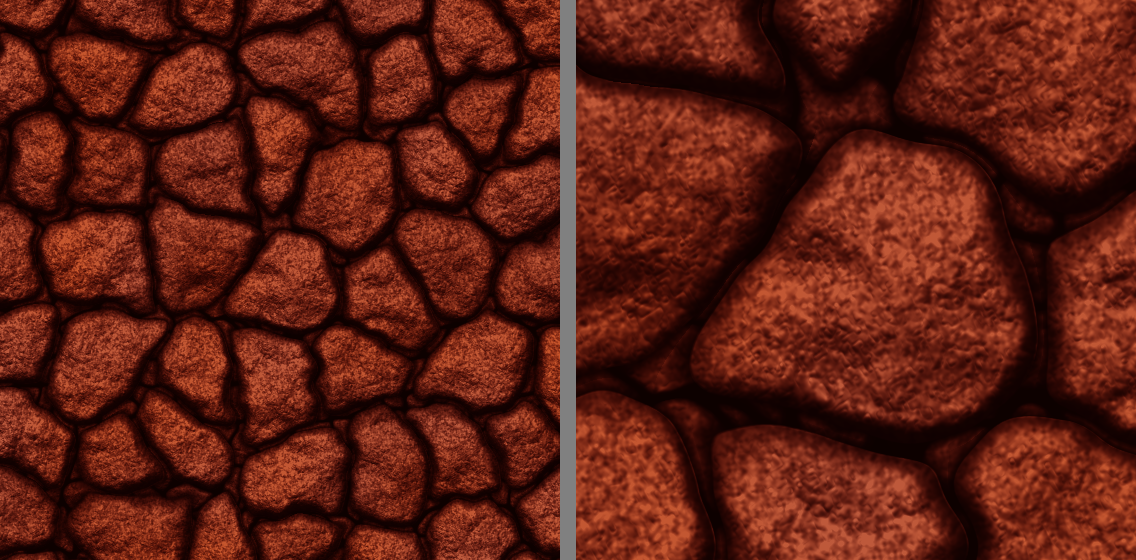
Left, the full canvas; right, a detail of the centre.
A WebGL 2 fragment shader for this texture:

```glsl
#version 300 es
precision highp float;
// Packed rough red volcanic stones with small pebbles in the dark gaps, lit from above.

#define STONES 6.3       // stones across the canvas
#define PEBBLES 18.0     // pebbles across the canvas
#define JITTER 0.8       // irregularity of placement
#define ROUNDING 14.0    // higher gives sharper corners
#define GAP 0.004        // least half gap between stones, in cells
#define DOME 0.27        // stone height, in cells
#define ROUGHNESS 0.0078 // depth of the surface relief
#define GRAIN 1.05       // contrast of the fine grain
#define EXPOSURE 0.60    // overall brightness

uniform vec2 u_resolution;
out vec4 fragColor;

vec2 hash2(vec2 p) {
    vec3 q = fract(vec3(p.xyx) * vec3(0.1031, 0.1030, 0.0973));
    q += dot(q, q.yzx + 33.33);
    return fract((q.xx + q.yz) * q.zy);
}

float noise(vec2 p) {
    vec2 i = floor(p), f = fract(p);
    f = f * f * (3.0 - 2.0 * f);
    float low = mix(hash2(i).x, hash2(i + vec2(1, 0)).x, f.x);
    float high = mix(hash2(i + vec2(0, 1)).x, hash2(i + vec2(1, 1)).x, f.x);
    return mix(low, high, f.y);
}

// Creased fractal relief of the rock surface
float crags(vec2 p) {
    float sum = 0.0, amp = 1.0;
    for (int i = 0; i < 5; i++) {
        float n = 2.0 * noise(p) - 1.0;
        sum += amp * sqrt(n * n + 0.01);
        p = mat2(1.6, 1.2, -1.2, 1.6) * p + 7.3;
        amp *= 0.53;
    }
    return sum;
}

vec2 warp(vec2 p) {
    vec2 broad = vec2(noise(p * 11.0), noise(p * 11.0 + 41.0)) - 0.5;
    vec2 small = vec2(noise(p * 32.0 + 13.0), noise(p * 32.0 + 87.0)) - 0.5;
    return p + 0.040 * broad + 0.014 * small;
}

// Seed position (xy) and size weight (z) of one cell
vec3 seedOf(vec2 cell) {
    vec2 h = hash2(cell + 19.0);
    return vec3(cell + 0.5 + JITTER * (h - 0.5), 0.16 * hash2(cell + 71.0).x);
}

// Rounded weighted cells: border distance, offset from the seed, random id
vec4 cellField(vec2 q) {
    vec2 base = floor(q), home = base;
    vec3 seed = vec3(0.0);
    float best = 1e5;
    for (int k = 0; k < 9; k++) {
        vec2 cell = base + vec2(k % 3 - 1, k / 3 - 1);
        vec3 s = seedOf(cell);
        float d = dot(q - s.xy, q - s.xy) - s.z;
        if (d < best) { best = d; seed = s; home = cell; }
    }
    float sum = 0.0;
    for (int k = 0; k < 25; k++) {
        vec2 cell = home + vec2(k % 5 - 2, k / 5 - 2);
        if (cell == home) continue;
        vec3 s = seedOf(cell);
        float d = dot(q - s.xy, q - s.xy) - s.z - best;
        sum += exp(-ROUNDING * 0.5 * d / max(length(s.xy - seed.xy), 0.05));
    }
    return vec4(-log(sum) / ROUNDING, q - seed.xy, hash2(home + 5.0).x);
}

float softMin(float a, float b, float k) {
    float t = max(k - abs(a - b), 0.0) / k;
    return min(a, b) - 0.25 * k * t * t;
}

// Height of a layer; info receives the inner edge distance and the id
float relief(vec2 p, float scale, out vec2 info) {
    vec4 c = cellField(warp(p) * scale + scale);
    float edge = c.x - GAP - 0.03 * c.w;
    float x = 1.0 - clamp(edge / 0.30, 0.0, 1.0);
    float h = DOME * (1.0 - x * x * x);
    // Softened tilted planes break the dome into uneven facets
    float lumps = 0.10 * noise(p * scale * 4.0 + 23.0);
    for (int i = 0; i < 3; i++) {
        float a = 6.283 * fract(c.w * 7.31 + float(i) * 0.37);
        h = softMin(h, 0.20 + lumps + 0.30 * dot(c.yz, vec2(cos(a), sin(a))), 0.09);
    }
    info = vec2(edge, c.w);
    return h / scale + ROUGHNESS * crags(p * 19.0 + 90.0 * c.w);
}

// Brightness of a lit layer
float shade(vec2 p, float scale, out vec2 info) {
    const float eps = 0.0015;
    vec2 unused;
    float h = relief(p, scale, info);
    float hx = relief(p + vec2(eps, 0), scale, unused);
    float hy = relief(p + vec2(0, eps), scale, unused);
    vec3 normal = normalize(vec3(h - hx, h - hy, eps));
    float diffuse = max(dot(normal, normalize(vec3(-0.12, 0.50, 0.86))), 0.0);
    float occlusion = mix(0.38, 1.0, smoothstep(-0.01, 0.13, info.x));
    return (0.07 + 0.93 * pow(diffuse, 1.4)) * occlusion * (0.9 + 0.2 * info.y);
}

void main() {
    vec2 p = gl_FragCoord.xy / u_resolution.y;
    vec2 stone, pebble;
    float top = shade(p, STONES, stone);
    float below = shade(p + 3.7, PEBBLES, pebble);

    // Pebbles lie in the shadow of the large stones
    below *= 0.6 * smoothstep(-0.01, 0.04, pebble.x) * smoothstep(0.02, -0.09, stone.x);
    float aa = 1.2 * STONES / u_resolution.y;
    float tone = mix(below, top, smoothstep(-aa, aa, stone.x));

    // Fine grit on turned lattices
    vec2 turned = mat2(0.8, 0.6, -0.6, 0.8) * p;
    float grain = 0.6 * noise(turned * 390.0) + 0.4 * noise(p * 210.0 + 31.0) - 0.5;
    float red = clamp(EXPOSURE * tone * (1.0 + GRAIN * grain) + 0.05, 0.0, 0.76);

    // Rust ramp, with dustier and more orange patches
    float dust = noise(p * 8.0 + 55.0) - 0.5;
    vec3 color = vec3(red, 0.55 * pow(red, 1.72), 0.34 * pow(red, 1.85));
    color *= 1.0 + dust * vec3(-0.06, 0.06, 0.4);
    fragColor = vec4(color, 1.0);
}
```
